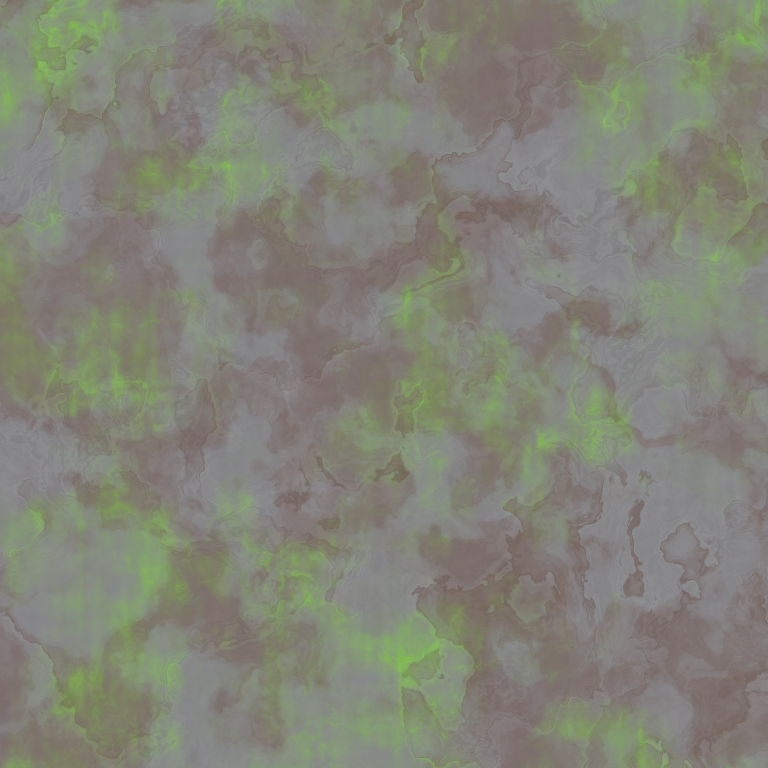
A Shadertoy shader for this texture:

```glsl
// Weathered grey-brown stone with layered veins and streaky green moss.

const vec3 BROWN_STONE = vec3(0.488, 0.432, 0.424);
const vec3 GREY_STONE = vec3(0.530, 0.528, 0.540);
const vec3 DARK_VEIN = vec3(0.445, 0.360, 0.325);
const vec3 MOSS_GREEN = vec3(0.490, 0.810, 0.240);

float hash(vec2 p) {
    return fract(sin(dot(p, vec2(127.1, 311.7))) * 43758.5453);
}

float noise(vec2 p) {
    vec2 cell = floor(p);
    vec2 f = fract(p);
    f = f * f * f * (f * (f * 6.0 - 15.0) + 10.0);
    float low = mix(hash(cell), hash(cell + vec2(1.0, 0.0)), f.x);
    float high = mix(hash(cell + vec2(0.0, 1.0)), hash(cell + vec2(1.0, 1.0)), f.x);
    return mix(low, high, f.y);
}

// Layered noise, each octave turned to hide the lattice.
float fbm(vec2 p) {
    const mat2 turn = mat2(0.8, 0.6, -0.6, 0.8);
    float sum = 0.0;
    float weight = 0.5;
    for (int i = 0; i < 6; i++) {
        sum += weight * noise(p);
        p = turn * p * 2.03 + 17.3;
        weight *= 0.5;
    }
    return sum / 0.984;
}

vec2 warp(vec2 p, float amount) {
    vec2 shift = vec2(fbm(p + 3.7), fbm(p + vec2(41.2, 19.8)));
    return p + amount * (shift - 0.5);
}

// Soft line where a field crosses a level.
float ridge(float field, float level, float sharpness) {
    return exp(-abs(field - level) * sharpness);
}

// One-sided edge: abrupt below the level, fading above it.
float cliff(float field, float level, float sharpness) {
    float d = field - level;
    return smoothstep(-0.012, 0.006, d) * exp(-max(d, 0.0) * sharpness);
}

// Fine vertical threads crossed by fainter horizontal ones.
float streaks(vec2 uv) {
    float longThreads = noise(uv * vec2(115.0, 7.0));
    float shortThreads = noise(uv * vec2(85.0, 26.0) + 31.0);
    float crossThreads = noise(uv * vec2(8.0, 120.0) + 57.0);
    return 0.42 * longThreads + 0.38 * shortThreads + 0.2 * crossThreads;
}

vec3 stone(vec2 uv, float strata) {
    float tone = fbm(warp(uv * 9.0 + 8.0, 2.4));
    float shade = 0.75 * tone + 0.25 * fbm(warp(uv * 17.0 + 90.0, 1.5));
    vec3 colour = mix(BROWN_STONE, GREY_STONE, smoothstep(0.33, 0.62, shade));

    // Parallel layer lines gather around the veins.
    float nearVein = ridge(strata, 0.5, 10.0);
    colour += 0.024 * nearVein * sin(strata * 110.0);

    // Dark broken edges, pale rims and thin seams.
    float patches = smoothstep(0.42, 0.64, fbm(uv * 7.0 + 73.0));
    colour = mix(colour, DARK_VEIN, 0.65 * patches * cliff(strata, 0.5, 20.0));
    colour = mix(colour, DARK_VEIN, 0.28 * ridge(tone, 0.46, 65.0));
    colour = mix(colour, GREY_STONE + 0.03, 0.40 * ridge(strata, 0.45, 42.0));
    return colour;
}

float mossCover(vec2 uv, float strata) {
    float field = fbm(warp(uv * 7.5 + 120.0, 1.6));
    float cover = smoothstep(0.36, 0.78, field);
    float mottling = smoothstep(0.25, 0.75, fbm(warp(uv * 20.0 + 52.0, 1.5)));
    float filament = ridge(strata, 0.47, 45.0)
                   + 0.7 * ridge(fbm(warp(uv * 11.0 + 211.0, 1.8)), 0.5, 45.0);
    float threads = 0.25 + 1.5 * streaks(uv);
    return cover * threads * (0.09 + 0.25 * mottling + 0.28 * filament);
}

void mainImage(out vec4 fragColor, in vec2 fragCoord) {
    vec2 uv = fragCoord / iResolution.y;
    float strata = fbm(warp(uv * 6.2 + 27.0, 2.4));

    vec3 colour = stone(uv, strata);
    colour = mix(colour, MOSS_GREEN, clamp(mossCover(uv, strata), 0.0, 0.8));

    // Faint surface grain.
    colour += 0.025 * (fbm(uv * 45.0) - 0.5) + 0.022 * (streaks(uv + 0.37) - 0.5);
    fragColor = vec4(colour, 1.0);
}
```
